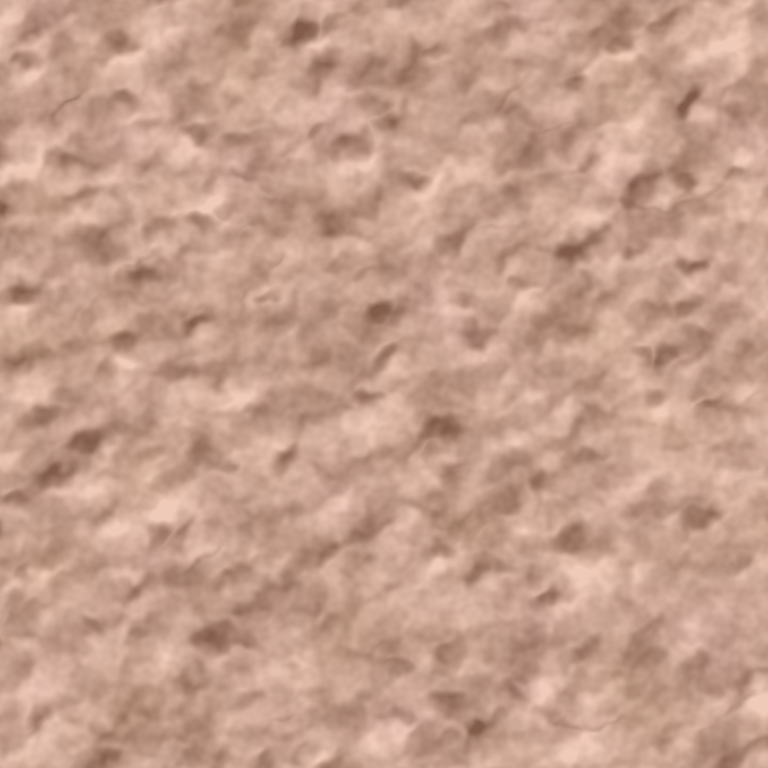
Give the GLSL for this texture, as a WebGL 2 fragment shader.

```glsl
#version 300 es
precision highp float;
// Weathered pinkish sandstone: a slanted, fractal height field lit from above,
// scattered with oblong pits that are dark at the upper lip and bright below.
// All parts add up to one tone, which shifts a single warm base colour.

#define BASE_COLOR vec3(0.783, 0.633, 0.562)
#define SLANT 0.45          // direction of the grain, radians
#define RELIEF_SCALE vec2(12.0, 18.0)
#define RELIEF 0.15         // contrast of the lit slopes
#define LIGHT_STEP vec2(-0.006, 0.014)
#define MOTTLE 0.13         // contrast of the broad patches
#define BLOTCH 0.13         // contrast of the knobs between pits
#define CREASE_DEPTH 0.06
#define PIT_GRID 14.0       // pit cells across the canvas
#define PIT_SHARE 0.9       // part of the cells that hold a pit
#define PIT_DEPTH 0.23
#define GRAIN 0.07

uniform vec2 u_resolution;
out vec4 fragColor;

uint mixBits(uint x) {
    x = (x ^ (x >> 16)) * 0x7feb352du;
    x = (x ^ (x >> 15)) * 0x846ca68bu;
    return x ^ (x >> 16);
}

float hash(vec2 cell, uint seed) {
    uvec2 c = uvec2(ivec2(cell));
    return float(mixBits(c.x + mixBits(c.y + mixBits(seed))) >> 8) / 16777216.0;
}

mat2 rotation(float a) {
    float c = cos(a), s = sin(a);
    return mat2(c, -s, s, c);
}

float cornerSlope(vec2 cell, vec2 offset, uint seed) {
    float a = 6.28319 * hash(cell, seed);
    return dot(vec2(cos(a), sin(a)), offset);
}

float gradientNoise(vec2 p, uint seed) {
    vec2 i = floor(p), f = p - i;
    vec2 w = f * f * f * (f * (f * 6.0 - 15.0) + 10.0);
    vec2 x = vec2(1.0, 0.0);
    float low = mix(cornerSlope(i, f, seed), cornerSlope(i + x.xy, f - x.xy, seed), w.x);
    float high = mix(cornerSlope(i + x.yx, f - x.yx, seed), cornerSlope(i + x.xx, f - x.xx, seed), w.x);
    return mix(low, high, w.y);
}

// Fractal height, stretched along the slant
float height(vec2 p) {
    vec2 q = rotation(SLANT) * p * RELIEF_SCALE;
    float sum = 0.0, gain = 1.0;
    for (uint octave = 0u; octave < 3u; octave++) {
        sum += gain * gradientNoise(q, 10u + octave);
        q = rotation(0.25) * q * 1.9;
        gain *= 0.5;
    }
    return sum;
}

// Tone of the pits: shaded bowl plus a lit lower rim
float pits(vec2 p) {
    vec2 home = floor(p * PIT_GRID);
    float shade = 0.0, rim = 0.0;
    for (int y = -1; y <= 1; y++)
    for (int x = -1; x <= 1; x++) {
        vec2 cell = home + vec2(x, y);
        float present = step(hash(cell, 20u), PIT_SHARE);
        vec2 center = (cell + vec2(hash(cell, 21u), hash(cell, 22u))) / PIT_GRID;
        float size = mix(0.65, 1.2, hash(cell, 23u));
        vec2 radii = size * vec2(mix(0.024, 0.044, hash(cell, 24u)), mix(0.016, 0.024, hash(cell, 25u)));
        vec2 q = rotation(SLANT + 1.2 * (hash(cell, 26u) - 0.5)) * (p - center) / radii;
        float strength = present * mix(0.3, 1.0, hash(cell, 27u));
        float lip = clamp(0.8 + 0.4 * q.y, 0.35, 1.1);
        shade = max(shade, strength * lip * (1.0 - smoothstep(0.2, 1.1, length(q))));
        vec2 below = q + vec2(0.0, 1.35);
        rim = max(rim, strength * exp(-2.2 * dot(below, below)));
    }
    return PIT_DEPTH * (0.35 * rim - shade);
}

void main() {
    vec2 p = gl_FragCoord.xy / u_resolution.y;

    // Ragged outlines come from a small warp
    vec2 warp = vec2(gradientNoise(p * 26.0, 1u), gradientNoise(p * 26.0, 2u));
    warp += 0.5 * vec2(gradientNoise(p * 55.0, 3u), gradientNoise(p * 55.0, 4u));
    vec2 rough = p + 0.014 * warp;

    // Lit slopes, broad patches, knobs and pits
    float tone = RELIEF * (height(rough) - height(rough + LIGHT_STEP));
    tone += MOTTLE * gradientNoise(rotation(SLANT) * rough * 8.0, 5u);
    tone += BLOTCH * gradientNoise(rotation(SLANT + 0.25) * rough * vec2(14.0, 21.0), 31u);
    tone += pits(rough);

    // Broken thin creases
    vec2 along = rotation(SLANT - 0.15) * rough;
    float crease = 1.0 - smoothstep(0.0, 0.13, abs(gradientNoise(along * vec2(7.0, 13.0), 6u)));
    tone -= CREASE_DEPTH * crease * smoothstep(0.0, 0.3, gradientNoise(p * 10.0, 7u));

    // Soft grain
    tone += GRAIN * (gradientNoise(p * 44.0, 8u) + 0.6 * gradientNoise(p * 90.0, 9u));
    tone = clamp(tone, -0.27, 0.16);

    // Patches lean slightly to pink or to ochre
    float hue = gradientNoise(p * 8.0, 30u);
    vec3 color = BASE_COLOR + tone + hue * vec3(0.0, -0.006, 0.018);
    fragColor = vec4(color, 1.0);
}
```
